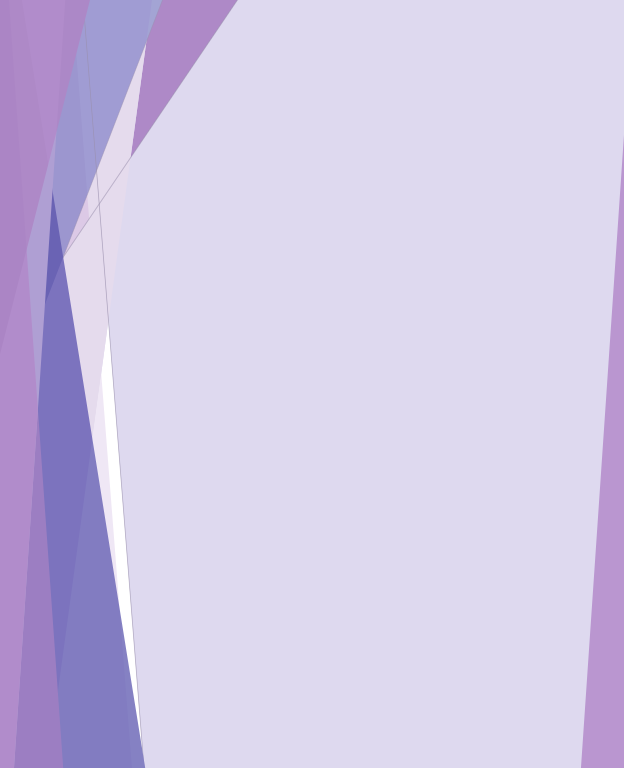
This background is drawn by a WebGL 2 fragment shader. Its source:

```glsl
#version 300 es
precision highp float;
// Translucent facets in violet, blue and pink along the left of a lavender field,
// with one slim facet at the right. Every facet is an intersection of half-planes,
// each bounded by a slanted line that runs from the top edge to the bottom edge.

uniform vec2 u_resolution;
out vec4 fragColor;

const vec3 LAVENDER = vec3(0.870, 0.851, 0.938);
const vec3 VIOLET   = vec3(0.682, 0.537, 0.780);
const vec3 ORCHID   = vec3(0.695, 0.550, 0.796);
const vec3 MAUVE    = vec3(0.728, 0.588, 0.816);
const vec3 PLUM     = vec3(0.612, 0.496, 0.760);
const vec3 LILAC    = vec3(0.688, 0.622, 0.828);
const vec3 SKY      = vec3(0.628, 0.612, 0.828);
const vec3 INDIGO   = vec3(0.486, 0.451, 0.745);
const vec3 DEEP     = vec3(0.416, 0.388, 0.706);
const vec3 PINK     = vec3(0.862, 0.790, 0.902);
const vec3 BLUSH    = vec3(0.898, 0.858, 0.928);
const vec3 PEARL    = vec3(0.938, 0.904, 0.960);
const vec3 GREY     = vec3(0.600, 0.560, 0.680);

// Horizontal offset from a slanted line; negative on its left.
float offsetFrom(vec2 p, float topX, float bottomX) {
    return p.x - mix(bottomX, topX, p.y);
}

// Smooth coverage of the half-plane left of a line, for sample width w.
float leftOf(vec2 p, float topX, float bottomX, float w) {
    return clamp(0.5 - offsetFrom(p, topX, bottomX) / w, 0.0, 1.0);
}

// Hairline centred on a slanted line.
float hairline(vec2 p, float topX, float bottomX, float w) {
    float width = max(0.0016, w);
    float slope = topX - bottomX;
    float d = abs(offsetFrom(p, topX, bottomX)) * inversesqrt(1.0 + slope * slope);
    return (1.0 - smoothstep(0.0, width, d)) * 0.0016 / width;
}

void main() {
    vec2 p = gl_FragCoord.xy / u_resolution;
    float w = 1.0 / u_resolution.x;

    // Half-planes shared by the facets
    float ribbon  = leftOf(p, 0.1442, -0.1682, w);
    float band    = leftOf(p, 0.2604, -0.2150, w);
    float wedge   = leftOf(p, 0.3805, -0.4535, w);
    float blade   = leftOf(p, 0.2436,  0.0761, w);
    float spike   = leftOf(p, 0.0351,  0.2327, w);
    float sliver  = leftOf(p, 0.1330,  0.2308, w);
    float fold    = leftOf(p, 0.1155,  0.2115, w);
    float lean    = leftOf(p, 0.1045,  0.0224, w);
    float margin  = leftOf(p, 0.0144,  0.1013, w);
    float rightOf = 1.0 - leftOf(p, 1.0147, 0.9310, w);

    // Field, right facet and upper wedge
    vec3 color = mix(LAVENDER, MAUVE, rightOf);
    color = mix(color, VIOLET, wedge * (1.0 - blade));

    // White sliver and the pale facets beside it
    color = mix(color, vec3(1.0), sliver * (1.0 - blade));
    color = mix(color, PEARL, fold * (1.0 - blade));
    color = mix(color, BLUSH, blade);
    color = mix(color, PINK, blade * fold * wedge);
    color = mix(color, GREY, 0.5 * hairline(p, 0.3805, -0.4535, w));

    // Blue band descending from the top
    vec3 bandColor = mix(SKY + vec3(0.012, 0.030, 0.004), SKY, blade);
    bandColor = mix(bandColor, SKY - vec3(0.018, 0.025, 0.018), fold);
    color = mix(color, bandColor, band);
    color = mix(color, GREY, 0.4 * hairline(p, 0.2604, -0.2150, w));
    color = mix(color, GREY, 0.55 * hairline(p, 0.1330, 0.2308, w));

    // Indigo spike, darker where the band crosses it
    vec3 spikeColor = mix(INDIGO + vec3(0.022, 0.036, 0.012), INDIGO, blade);
    spikeColor = mix(spikeColor + vec3(0.014, 0.020, 0.008), spikeColor, fold);
    spikeColor = mix(spikeColor, DEEP, band);
    color = mix(color, spikeColor, spike);
    color = mix(color, PLUM, margin * spike);

    // Lilac overlap and violet margin
    color = mix(color, LILAC, lean);
    color = mix(color, ORCHID, lean * margin);

    // Ribbon closing the upper left corner
    vec3 ribbonColor = mix(VIOLET - vec3(0.006, 0.004, 0.000), ORCHID, lean);
    ribbonColor = mix(ribbonColor, VIOLET, spike);
    ribbonColor = mix(ribbonColor, VIOLET - vec3(0.010, 0.014, 0.008), margin);
    color = mix(color, ribbonColor, ribbon);

    fragColor = vec4(color, 1.0);
}
```
